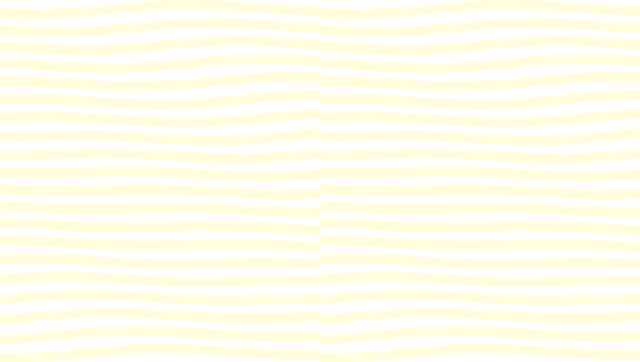
Write a Shadertoy shader that draws this pattern.

```glsl
#define TILES_ACROSS 2.0
#define STRIPES 20.0
#define STRIPE_WIDTH 0.535
#define ROW_OFFSET 0.478
#define SWELL_HEIGHT 0.147
#define RIPPLE_HEIGHT 0.138
#define CREAM vec3(1.0, 1.0, 0.87)
#define PAPER vec3(1.0)

const float TAU = 6.2831853;

// Height of a stripe's centre line, in rows from the top; x spans one tile.
float stripeCentre(float row, float x) {
    float swell = cos(TAU * (row / STRIPES - 0.66 * x - 0.078));
    float ripple = cos(TAU * (2.0 * row / STRIPES - 1.22 * x + 0.07));
    return row - ROW_OFFSET + SWELL_HEIGHT * swell + RIPPLE_HEIGHT * ripple;
}

void mainImage(out vec4 fragColor, in vec2 fragCoord) {
    vec2 uv = fragCoord / iResolution.xy;
    float tileX = fract(uv.x * TILES_ACROSS);
    float height = (1.0 - uv.y) * STRIPES;

    // Nearest centre line; neighbours are checked because the waves cross rows
    float nearestRow = round(height + ROW_OFFSET);
    float dist = 1.0;
    for (float i = -1.0; i <= 1.0; i++) {
        dist = min(dist, abs(height - stripeCentre(nearestRow + i, tileX)));
    }

    // Edge coverage over one pixel
    float pixel = STRIPES / iResolution.y;
    float coverage = clamp(0.5 + (0.5 * STRIPE_WIDTH - dist) / pixel, 0.0, 1.0);
    fragColor = vec4(mix(PAPER, CREAM, coverage), 1.0);
}
```
